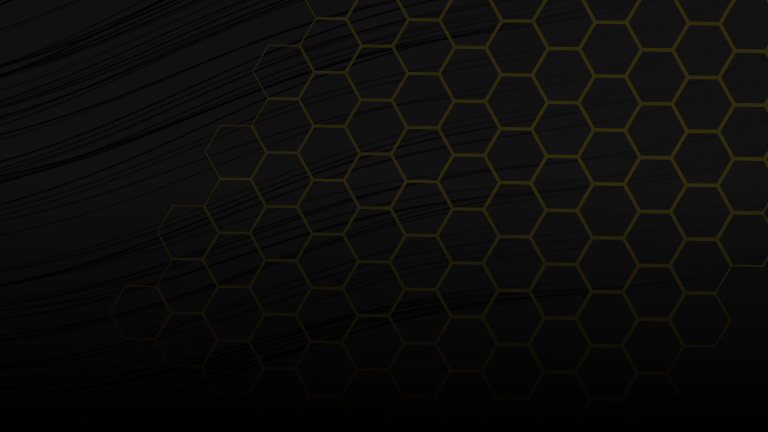
Write a WebGL 1 fragment shader that draws this background.

```glsl
precision highp float;
// Dark charcoal backdrop: a honeycomb of dim gold outlines over bundles of
// fine black strands, all sinking into black towards the bottom edge.
// Cells come from a slightly turned hexagonal lattice; strands from hashed curves.

uniform vec2 u_resolution;

#define CHARCOAL vec3(0.066, 0.066, 0.067)
#define GOLD vec3(0.195, 0.170, 0.045)
#define CELL_SIZE 0.1248
#define CELL_ORIGIN vec2(0.324, 0.2766)
#define CELL_TILT 0.0134
#define COLUMN_LIMIT 18.0
#define STRAND_WIDTH 0.0009
#define STRAND_DARKNESS 0.8
#define FADE_HEIGHT 0.58

const float HALF_ROOT3 = 0.8660254;

float hash(float n) {
  return fract(sin(n * 12.9898) * 43758.547);
}

// Signed distance to a flat-topped hexagon with the given inner radius
float hexagon(vec2 p, float radius) {
  p = abs(p);
  return max(p.y, HALF_ROOT3 * p.x + 0.5 * p.y) - radius;
}

// Whether the cell lies within the slanted borders of the honeycomb
float cellPresent(vec2 cell) {
  float across = cell.x - cell.y;
  float above = cell.x + cell.y;
  return step(-0.5, across) * step(across, COLUMN_LIMIT + 0.5) * step(-0.5, above);
}

// Coverage of the outlines, each stroked on the inside of its cell
float honeycomb(vec2 p, float pixel) {
  float c = cos(CELL_TILT), s = sin(CELL_TILT);
  vec2 q = p - CELL_ORIGIN;
  q = vec2(c * q.x - s * q.y, s * q.x + c * q.y) / CELL_SIZE;
  float column = q.x / HALF_ROOT3;
  vec2 base = floor(vec2(column, q.y - 0.5 * column));
  float stroke = mix(0.0028, 0.0042, smoothstep(0.3, 1.6, p.x));
  float coverage = 0.0;
  for (int i = 0; i < 2; i++) {
    for (int j = 0; j < 2; j++) {
      vec2 cell = base + vec2(float(i), float(j));
      vec2 center = vec2(HALF_ROOT3 * cell.x, cell.y + 0.5 * cell.x);
      float d = hexagon(q - center, 0.5) * CELL_SIZE;
      float band = clamp((d + stroke) / pixel + 0.5, 0.0, 1.0)
                 - clamp(d / pixel + 0.5, 0.0, 1.0);
      coverage += band * cellPresent(cell);
    }
  }
  return min(coverage, 1.0);
}

// Light left after the strands, which climb to the right in a gentle wave
float strandLight(vec2 p, float pixel) {
  float light = 1.0;
  float reach = mix(1.0, 0.2, smoothstep(0.75, 1.5, p.x));
  for (int bundle = 0; bundle < 5; bundle++) {
    for (int k = 0; k < 16; k++) {
      float id = float(bundle) * 16.0 + float(k) + 1.0;
      float spread = hash(id) * 2.0 - 1.0;
      float start = 0.10 + 0.24 * float(bundle) + 0.13 * spread * abs(spread);
      float slope = 0.19 + 0.19 * start + 0.09 * (hash(id + 97.0) - 0.5);
      float phase = 1.5 * start + 0.5 * hash(id + 193.0);
      float wave = sin(4.5 * p.x + phase) - sin(phase);
      float height = start + slope * p.x - 0.027 * wave;
      float d = abs(p.y - height);
      float line = 1.0 - smoothstep(STRAND_WIDTH, STRAND_WIDTH + 1.2 * pixel, d);
      float strength = mix(0.3, 1.0, hash(id + 311.0));
      light *= 1.0 - STRAND_DARKNESS * strength * reach * line;
    }
  }
  return light;
}

void main() {
  float pixel = 1.0 / u_resolution.y;
  vec2 p = gl_FragCoord.xy * pixel;

  // Charcoal ground with dark strands
  vec3 color = CHARCOAL * mix(0.93, 1.06, smoothstep(0.2, 1.6, p.x));
  color *= strandLight(p, pixel);

  // Gold outlines, a little dimmer on the left
  float glow = mix(0.8, 1.05, smoothstep(0.3, 1.5, p.x));
  color = mix(color, GOLD * glow, 0.92 * honeycomb(p, pixel));

  // Fade to black at the foot
  color *= clamp(p.y / FADE_HEIGHT, 0.0, 1.0);
  gl_FragColor = vec4(color, 1.0);
}
```
